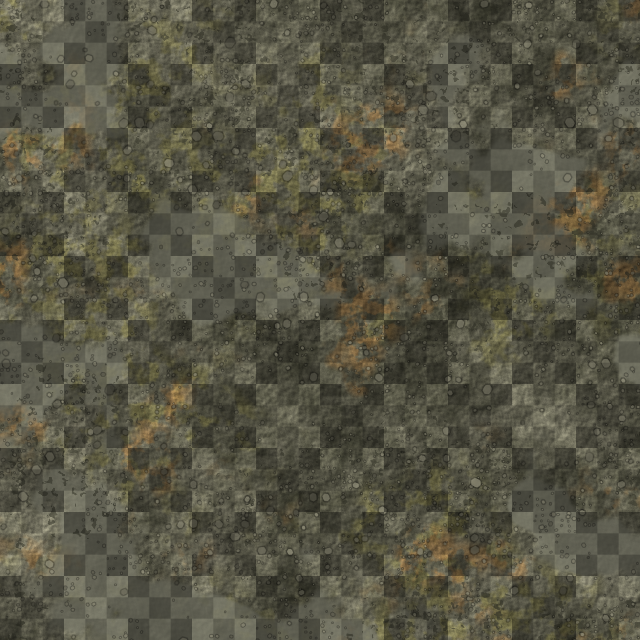
Reproduce this texture procedurally as a Shadertoy shader.

```glsl
// Weathered stone checkerboard: two nested checks over mossy, pitted, gravelly ground.

#define TILES 30.0       // small squares across and down
#define BLOCK 3.0        // small squares per large square
#define CHECK 0.115      // contrast of each check
#define GRAIN 0.55       // strength of the fine relief
#define MOSS_AMOUNT 0.55
#define RUST_AMOUNT 0.60
#define WORN_AMOUNT 0.75
#define PIT_AMOUNT 0.60
#define STONE_AMOUNT 0.65

const float PI = 3.14159;
const vec3 DARK = vec3(0.20, 0.20, 0.155);
const vec3 PALE = vec3(0.49, 0.48, 0.41);
const vec3 MOSS = vec3(0.43, 0.41, 0.23);
const vec3 RUST = vec3(0.53, 0.39, 0.22);
const vec3 WORN = vec3(0.39, 0.39, 0.34);
const vec3 PIT = vec3(0.19, 0.19, 0.15);
const vec3 STONE = vec3(0.55, 0.54, 0.46);

float hash(vec2 p) {
    vec3 q = fract(p.xyx * vec3(0.1031, 0.1030, 0.0973));
    q += dot(q, q.yzx + 33.33);
    return fract((q.x + q.y) * q.z);
}

float noise(vec2 p) {
    vec2 i = floor(p), f = fract(p);
    f = f * f * (3.0 - 2.0 * f);
    return mix(mix(hash(i), hash(i + vec2(1, 0)), f.x),
               mix(hash(i + vec2(0, 1)), hash(i + vec2(1, 1)), f.x), f.y);
}

float fbm(vec2 p) {
    float sum = 0.0, amp = 0.533;
    for (int i = 0; i < 4; i++) {
        sum += amp * noise(p);
        p = mat2(1.6, 1.2, -1.2, 1.6) * p + 13.7;
        amp *= 0.5;
    }
    return sum;
}

// Soft-edged check, +1 or -1 per unit square
float checker(vec2 p, float aa) {
    vec2 s = clamp(sin(PI * p) / (PI * aa), -1.0, 1.0);
    return s.x * s.y;
}

// Clustered cellular chips: x = signed distance in cells, y = random value
vec2 chips(vec2 p, float density, float seed) {
    vec2 best = vec2(1.0, 0.0), cell = floor(p);
    for (int j = -1; j <= 1; j++)
    for (int i = -1; i <= 1; i++) {
        vec2 c = cell + vec2(i, j);
        float cluster = smoothstep(0.25, 0.75, noise(c * 0.13 + seed));
        if (hash(c + seed) > density * cluster) continue;
        vec2 rnd = vec2(hash(c + seed + 17.0), hash(c + seed + 41.0));
        vec2 q = p - c - 0.2 - 0.6 * rnd;
        float a = 2.0 * PI * rnd.x;
        q = mat2(cos(a), sin(a), -sin(a), cos(a)) * q;
        float facet = max(abs(q.x) * 1.25, abs(0.5 * q.x) + abs(0.87 * q.y));
        float d = mix(facet, length(q), 0.4) - mix(0.12, 0.38, rnd.y * rnd.y);
        if (d < best.x) best = vec2(d, rnd.x);
    }
    return best;
}

// Lay pale stones with a thin dark rim over the ground
vec3 layStones(vec3 ground, vec2 uv, float scale, float density, float seed, float px) {
    vec2 chip = chips(uv * scale, density, seed);
    float aa = scale * px;
    float rim = 1.0 - smoothstep(0.0, 0.08 + aa, chip.x);
    float body = 1.0 - smoothstep(-aa, aa * 0.5, chip.x);
    ground *= 1.0 - 0.3 * rim;
    return mix(ground, STONE * mix(0.65, 1.0, chip.y), STONE_AMOUNT * body);
}

void mainImage(out vec4 fragColor, in vec2 fragCoord) {
    vec2 uv = fragCoord / iResolution.xy;
    float px = 1.0 / iResolution.y;

    // Ground tone: broad sines, mottling and fine speckle
    float broad = 0.5 * (cos(2.0 * PI * (uv.x - 0.15)) + cos(2.0 * PI * (uv.y - 0.95)));
    float tone = 0.45 + 0.10 * broad + 0.75 * (fbm(uv * 9.0) - 0.5)
               + 0.65 * (fbm(uv * 75.0) - 0.5);
    vec3 col = mix(DARK, PALE, clamp(tone, 0.0, 1.0));

    // Moss and rust stains
    float moss = smoothstep(0.45, 0.68, fbm(uv * 50.0 + 7.0))
               * smoothstep(0.35, 0.60, fbm(uv * 6.0 + 3.0));
    float rust = smoothstep(0.58, 0.76, fbm(uv * 9.0 + 31.0))
               * smoothstep(0.38, 0.62, fbm(uv * 60.0 + 5.0));
    col = mix(col, MOSS, MOSS_AMOUNT * moss);
    col = mix(col, RUST, RUST_AMOUNT * rust);

    // Fine relief lit from the upper left
    vec2 g = uv * 170.0;
    col *= 1.0 + GRAIN * (fbm(g) - fbm(g + vec2(-0.5, 0.5)));

    // Smooth worn patches
    float worn = smoothstep(0.59, 0.66, fbm(uv * 7.0 + 60.0) + 0.07 * broad);
    col = mix(col, WORN, WORN_AMOUNT * worn);

    // Ragged pits, then gravel and pebbles
    vec2 ragged = uv * 62.0 + 0.7 * vec2(noise(uv * 190.0), noise(uv * 190.0 + 50.0));
    float pit = 1.0 - smoothstep(-0.08, 0.06, chips(ragged, 0.50 + 0.2 * worn, 5.0).x);
    col = mix(col, PIT, PIT_AMOUNT * pit);
    col = layStones(col, uv, 120.0, 0.35, 23.0, px);
    col = layStones(col, uv, 48.0, 0.22, 71.0, px);

    // Nested checks
    vec2 tile = uv * TILES;
    float aa = 0.5 * TILES * px;
    float check = checker(tile, aa) + checker(tile / BLOCK, aa / BLOCK);
    col *= 1.0 - CHECK * check;

    fragColor = vec4(col, 1.0);
}
```
